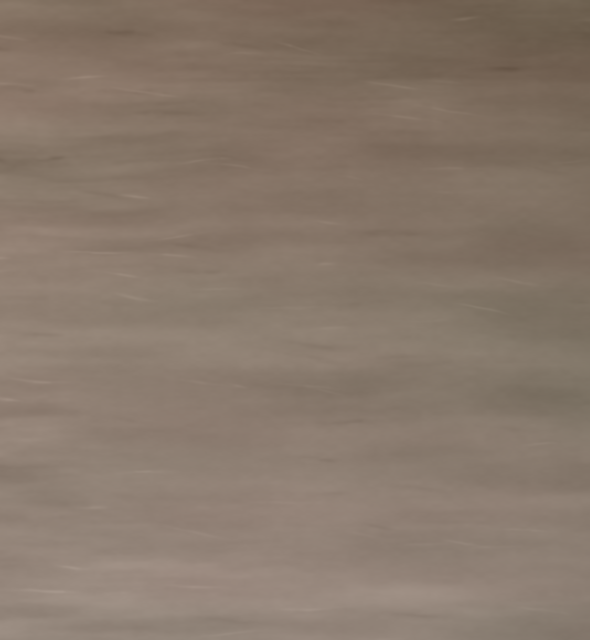
This texture is drawn by a WebGL 2 fragment shader. Its source:

```glsl
#version 300 es
precision highp float;

uniform vec2 u_resolution;
out vec4 fragColor;

float hash(vec2 p) {
    return fract(sin(dot(p, vec2(127.1, 311.7))) * 43758.5453);
}

float valueNoise(vec2 p) {
    vec2 cell = floor(p);
    vec2 f = fract(p);
    vec2 s = f * f * f * (f * (f * 6.0 - 15.0) + 10.0);
    float low = mix(hash(cell), hash(cell + vec2(1.0, 0.0)), s.x);
    float high = mix(hash(cell + vec2(0.0, 1.0)), hash(cell + vec2(1.0, 1.0)), s.x);
    return mix(low, high, s.y);
}

// Layered noise, centred on zero
float fbm(vec2 p, int octaves) {
    float sum = 0.0;
    float amplitude = 0.5;
    for (int i = 0; i < octaves; i++) {
        sum += amplitude * (valueNoise(p) - 0.5);
        p = p * 2.03 + vec2(17.3, 9.1);
        amplitude *= 0.5;
    }
    return sum;
}

// Scattered thin strokes with tapered ends and a slight tilt
float flecks(vec2 p, vec2 cellSize, float density, float thickness, float seed) {
    vec2 cell = floor(p / cellSize);
    float sum = 0.0;
    for (int y = -1; y <= 1; y++) {
        for (int x = -1; x <= 1; x++) {
            vec2 id = cell + vec2(x, y);
            vec2 key = id + seed;
            vec2 jitter = vec2(hash(key + 3.1), hash(key + 7.7));
            vec2 d = p - (id + jitter) * cellSize;
            d.y += d.x * mix(-0.08, 0.24, hash(key + 5.3));
            float halfLength = cellSize.x * mix(0.2, 0.7, hash(key + 11.9));
            float taper = 1.0 - smoothstep(0.0, halfLength, abs(d.x));
            float line = exp(-d.y * d.y / (thickness * thickness));
            float strength = mix(0.4, 1.0, hash(key + 13.7));
            sum += step(hash(key + 19.3), density) * strength * taper * line;
        }
    }
    return sum;
}

// Broad bands, finer streaks and soft blotches of the grain
float grain(vec2 p, float streakAmount) {
    float bands = fbm(p * vec2(1.5, 13.0) + 4.0, 3);
    float streaks = fbm(p * vec2(4.5, 42.0) + 31.0, 3);
    float blotches = fbm(p * vec2(6.0, 16.0) + 57.0, 3);
    return 0.105 * bands + 0.070 * streakAmount * streaks + 0.050 * blotches;
}

void main() {
    vec2 uv = gl_FragCoord.xy / u_resolution;
    vec2 p = gl_FragCoord.xy / u_resolution.y;

    // Gentle waviness of the fibres
    vec2 wavy = p;
    wavy.y += 0.025 * fbm(p * vec2(2.0, 3.0) + 11.0, 2);
    wavy.y += 0.014 * fbm(p * vec2(9.0, 14.0) + 23.0, 3);

    // Light falls off towards the top and the right
    float light = 0.110 * (0.5 - uv.y) + 0.068 * (0.5 - uv.x);
    light -= 0.012 * smoothstep(0.75, 1.0, uv.y) - 0.002;

    // Streaks are crisper at the left and the top
    float edge = max(1.0 - smoothstep(0.0, 0.45, uv.x), smoothstep(0.72, 1.0, uv.y));
    float patches = smoothstep(0.3, 0.7, valueNoise(p * vec2(3.0, 7.0) + 71.0));
    float streakAmount = mix(0.6, 1.3, edge) * mix(0.7, 1.3, patches);
    float shade = light + grain(wavy, streakAmount);

    // Sparse short fibres, broken up along their length
    float broken = smoothstep(0.2, 0.7, valueNoise(p * vec2(45.0, 90.0) + 37.0));
    float fleckAmount = mix(0.55, 1.0, edge) * mix(0.5, 1.2, broken);
    float pale = flecks(wavy, vec2(0.11, 0.050), 0.32, 0.0024, 2.0);
    float dark = flecks(wavy, vec2(0.15, 0.065), 0.36, 0.0040, 41.0);
    shade += fleckAmount * (0.052 * pale - 0.044 * dark);

    // Warm and cool patches, warmer at the left, greyer at the bottom
    float tint = 0.5 - uv.x + 2.4 * fbm(p * vec2(2.0, 8.0) + 83.0, 3);
    float cool = 0.028 * (0.5 - uv.y);
    vec3 wood = vec3(0.530, 0.470, 0.418);
    vec3 color = wood + shade * vec3(1.0, 0.99, 0.98);
    color += tint * vec3(0.012, -0.003, 0.002) + cool * vec3(-0.2, 0.3, 1.0);

    // Faint soft mottling
    color += 0.020 * fbm(p * vec2(60.0, 110.0), 3);
    fragColor = vec4(clamp(color, 0.0, 1.0), 1.0);
}
```
